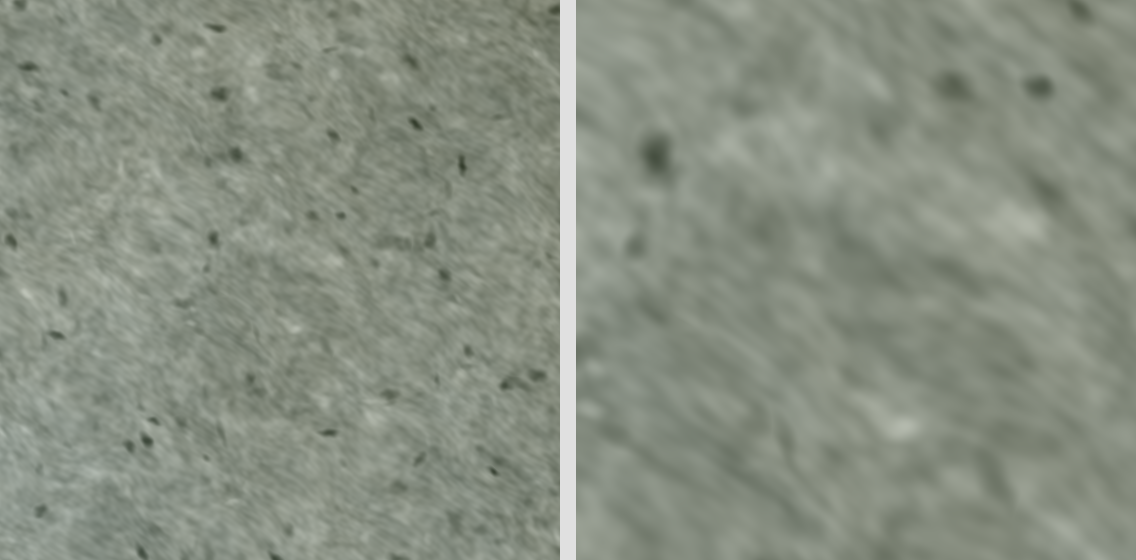
Left: the whole. Right: its middle third, enlarged.
This texture is drawn by a WebGL 2 fragment shader. Its source:

```glsl
#version 300 es
precision highp float;
// Weathered grey-green stone with a soft diagonal grain and scattered pits.
// Stretched gradient noise forms the grain; jittered cells of soft, tilted
// ellipses add pale flecks, dull stains and small dark pits.
uniform vec2 u_resolution;
out vec4 fragColor;

const vec3 STONE = vec3(0.532, 0.560, 0.508);
const vec2 GRAIN_DIR = vec2(0.8, -0.6);

// Integer hash giving two values in 0..1 per cell and seed.
vec2 hash2(vec2 cell, float seed) {
    uvec3 v = uvec3(ivec3(vec3(cell, seed)) + 4096);
    v = v * 1664525u + 1013904223u;
    v.x += v.y * v.z; v.y += v.z * v.x; v.z += v.x * v.y;
    v ^= v >> 16u;
    v.x += v.y * v.z; v.y += v.z * v.x;
    return vec2(v.xy >> 8u) / 16777216.0;
}

float cornerSlope(vec2 cell, vec2 offset, float seed) {
    float angle = 6.2832 * hash2(cell, seed).x;
    return dot(vec2(cos(angle), sin(angle)), offset);
}

// Gradient noise, roughly -0.7..0.7.
float noise(vec2 p, float seed) {
    vec2 i = floor(p), f = p - i;
    vec2 w = f * f * f * (f * (f * 6.0 - 15.0) + 10.0);
    vec2 e = vec2(1.0, 0.0);
    float low = mix(cornerSlope(i, f, seed), cornerSlope(i + e, f - e, seed), w.x);
    float high = mix(cornerSlope(i + e.yx, f - e.yx, seed),
                     cornerSlope(i + 1.0, f - 1.0, seed), w.x);
    return mix(low, high, w.y);
}

vec2 rotate(vec2 p, float angle) {
    float c = cos(angle), s = sin(angle);
    return vec2(c * p.x + s * p.y, c * p.y - s * p.x);
}

// Soft ellipses of the given half axes, one at most per cell; returns coverage.
float scatter(vec2 p, float cells, float share, vec2 axes, float tilt, float seed) {
    vec2 home = floor(p * cells);
    float cover = 0.0;
    for (int y = -1; y <= 1; y++) {
        for (int x = -1; x <= 1; x++) {
            vec2 cell = home + vec2(x, y);
            vec2 place = hash2(cell, seed);
            vec2 look = hash2(cell, seed + 1.0);
            vec2 kind = hash2(cell, seed + 2.0);
            vec2 q = rotate(p - (cell + place) / cells, (look.x - 0.5) * tilt);
            vec2 size = axes * mix(vec2(0.65), vec2(1.45, 1.3), vec2(look.y, kind.y));
            float fade = 1.0 - smoothstep(0.1, 1.45, length(q / size));
            float strength = mix(0.35, 1.0, fract(look.y * 7.0 + kind.y));
            cover = max(cover, fade * strength * step(kind.x, share));
        }
    }
    return cover;
}

// Grain from broad mottling down to fine streaks and crumbs.
float grain(vec2 p) {
    float tone = 0.070 * noise(p * vec2(3.5, 6.0), 1.0);
    tone += 0.075 * noise(p * vec2(11.0, 19.0), 2.0);
    tone += 0.085 * noise(p * vec2(27.0, 45.0), 3.0);
    tone += 0.060 * noise(p * vec2(46.0, 100.0), 4.0);
    tone += 0.050 * noise(p * vec2(62.0, 74.0), 11.0);
    return tone;
}

void main() {
    vec2 uv = gl_FragCoord.xy / u_resolution.y;

    // Coordinates along and across the grain, gently bent.
    vec2 p = vec2(dot(uv, GRAIN_DIR), dot(uv, vec2(-GRAIN_DIR.y, GRAIN_DIR.x)));
    p += 0.022 * vec2(noise(uv * 7.0, 5.0), noise(uv * 7.0, 6.0));

    // Ragged coordinates make the flecks and pits irregular.
    vec2 ragged = p + 0.0045 * vec2(noise(uv * 60.0, 7.0), noise(uv * 60.0, 8.0));

    // Light falls off from the lower left to the right.
    float tone = grain(p) + 0.036 - 0.050 * uv.x - 0.018 * uv.y;
    tone += 0.085 * scatter(ragged, 14.0, 0.30, vec2(0.023, 0.014), 1.6, 20.0);
    tone += 0.090 * scatter(ragged, 24.0, 0.14, vec2(0.012, 0.008), 2.0, 60.0);
    tone -= 0.080 * scatter(ragged, 15.0, 0.38, vec2(0.026, 0.012), 1.4, 30.0);
    tone -= 0.110 * scatter(ragged, 20.0, 0.27, vec2(0.014, 0.009), 1.8, 40.0);
    tone -= 0.310 * scatter(ragged, 12.0, 0.31, vec2(0.0150, 0.0100), 1.6, 50.0);

    // Warm tint towards the upper right, cool towards the lower left.
    float warmth = 0.010 * noise(uv * 3.0, 9.0) + 0.014 * (uv.x + uv.y - 1.0)
                 + 0.008 * noise(p * vec2(14.0, 24.0), 10.0);
    vec3 color = STONE + tone * vec3(1.0, 0.97, 1.0) + warmth * vec3(0.6, 0.0, -0.8);
    fragColor = vec4(clamp(color, 0.0, 1.0), 1.0);
}
```
